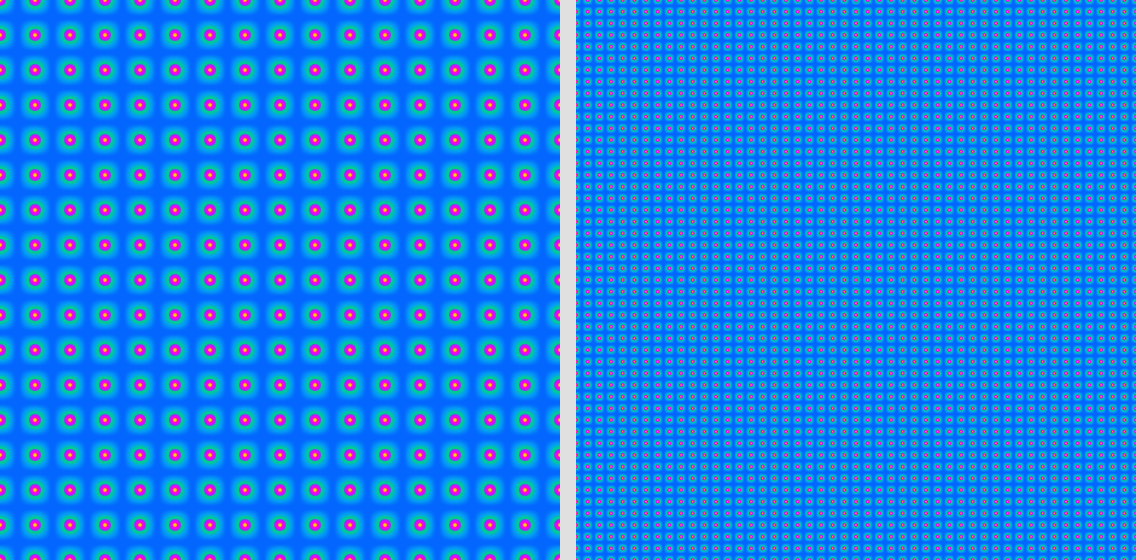
Left: one tile. Right: repeated 3 by 3.
This pattern is drawn by a WebGL 1 fragment shader. Its source:

```glsl
precision highp float;
// Square lattice of glowing dots: yellow cores, magenta rings and teal halos on blue.

#define REPEATS 16.0
#define CORE_RADIUS 0.045
#define RING_RADIUS 0.160
#define HALO_RADIUS 0.215
#define CORE_COLOR vec3(1.00, 0.84, 0.03)
#define PINK_COLOR vec3(1.00, 0.10, 0.62)
#define RING_COLOR vec3(0.92, 0.02, 0.97)
#define RIM_COLOR vec3(0.58, 0.18, 0.98)
#define HALO_COLOR vec3(0.00, 0.79, 0.60)
#define GLOW_COLOR vec3(0.01, 0.63, 0.95)
#define FIELD_COLOR vec3(0.01, 0.40, 1.00)

const float PI = 3.14159265;

uniform vec2 u_resolution;

// Distance to the nearest lattice point: round near it, square at the cell edge (0.5).
float latticeRadius(vec2 cell) {
  vec2 wave = cos(PI * (fract(cell + 0.5) - 0.5));
  return acos(clamp(wave.x * wave.y, 0.0, 1.0)) / PI;
}

// Colour ramp from the dot centre out to the field.
vec3 dotColor(float radius) {
  vec3 color = mix(CORE_COLOR, PINK_COLOR, smoothstep(CORE_RADIUS - 0.015, CORE_RADIUS + 0.025, radius));
  color = mix(color, RING_COLOR, smoothstep(CORE_RADIUS + 0.010, CORE_RADIUS + 0.050, radius));
  color = mix(color, RIM_COLOR, smoothstep(RING_RADIUS - 0.050, RING_RADIUS, radius));
  color = mix(color, HALO_COLOR, smoothstep(RING_RADIUS - 0.012, RING_RADIUS + 0.030, radius));
  color = mix(color, GLOW_COLOR, smoothstep(HALO_RADIUS, HALO_RADIUS + 0.110, radius));
  return mix(color, FIELD_COLOR, smoothstep(HALO_RADIUS + 0.080, 0.48, radius));
}

void main() {
  vec2 uv = gl_FragCoord.xy / u_resolution;
  gl_FragColor = vec4(dotColor(latticeRadius(uv * REPEATS)), 1.0);
}
```
